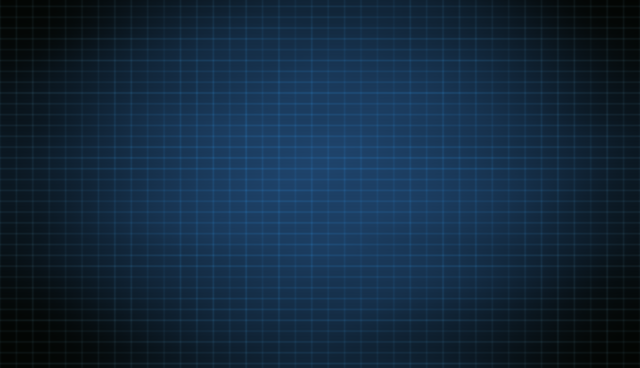
A WebGL 2 fragment shader for this pattern:

```glsl
#version 300 es
precision highp float;
// Blueprint grid: 39 by 34 cells of thin, soft blue lines on a navy ground
// that darkens towards the corners. Line strength varies from line to line
// and along each line; every term is periodic, so the canvas tiles.

uniform vec2 u_resolution;
out vec4 fragColor;

const float TAU = 6.2831853;

float hash(float n) {
    return fract(sin(n * 12.9898) * 43758.547);
}

// Squared distance from the centre on each axis, levelled off where it wraps.
vec2 wrappedSquare(vec2 uv, vec2 centre) {
    vec2 a = 2.0 * abs(fract(uv - centre + 0.5) - 0.5);
    vec2 a2 = a * a;
    return a2 * (1.25 - 0.25 * a2 * a2 * a2 * a2);
}

// Soft line at every whole cell coordinate; cellSize is in canvas widths.
float softLine(float cell, float cellSize, float pixel) {
    float d = (fract(cell + 0.5) - 0.5) * cellSize;
    float sigma = max(0.0012, 0.55 * pixel);
    return exp(-0.5 * d * d / (sigma * sigma));
}

// Strength of one line, with a slow change along its length.
float lineStrength(float cell, float count, float along, float seed) {
    float id = mod(floor(cell + 0.5), count);
    float h = hash(id + seed);
    float drift = sin(TAU * (2.0 * along + h)) + 0.6 * sin(TAU * (5.0 * along + 3.0 * h));
    return 0.65 + 0.6 * h + 0.12 * drift;
}

void main() {
    vec2 uv = gl_FragCoord.xy / u_resolution;
    float pixel = 1.0 / u_resolution.x;
    float aspect = u_resolution.y / u_resolution.x;

    // Vignette, eased so that the corners never clip
    vec2 sq = wrappedSquare(uv, vec2(0.51, 0.53));
    float blue = 0.405 - dot(sq, vec2(0.28, 0.20));

    // Faint clouding and fine horizontal weave
    blue += 0.006 * sin(TAU * (2.0 * uv.x + uv.y) + 2.0 * sin(TAU * 3.0 * uv.y));
    blue += 0.004 * sin(TAU * (3.0 * uv.x - 4.0 * uv.y) + 1.5 * sin(TAU * 2.0 * uv.x));
    blue += 0.003 * sin(TAU * 102.0 * uv.y);
    blue = 0.5 * (blue + sqrt(blue * blue + 0.004));
    vec3 ground = vec3(0.008, 0.014, 0.0) + blue * vec3(0.265, 0.595, 1.0);

    // Grid lines
    vec2 count = vec2(39.0, 34.0);
    vec2 cell = uv * count - vec2(0.0, 0.41);
    float vertical = softLine(cell.x, 1.0 / count.x, pixel)
                   * lineStrength(cell.x, count.x, uv.y, 3.0);
    float horizontal = softLine(cell.y, aspect / count.y, pixel)
                     * lineStrength(cell.y, count.y, uv.x, 71.0);
    float grid = 0.85 * vertical + horizontal;

    // Lines turn from grey teal in the dark to clear blue in the light
    float light = smoothstep(0.05, 0.38, blue);
    vec3 lineGlow = mix(vec3(0.030, 0.048, 0.055), vec3(0.010, 0.052, 0.080), light);

    fragColor = vec4(ground + grid * lineGlow, 1.0);
}
```
